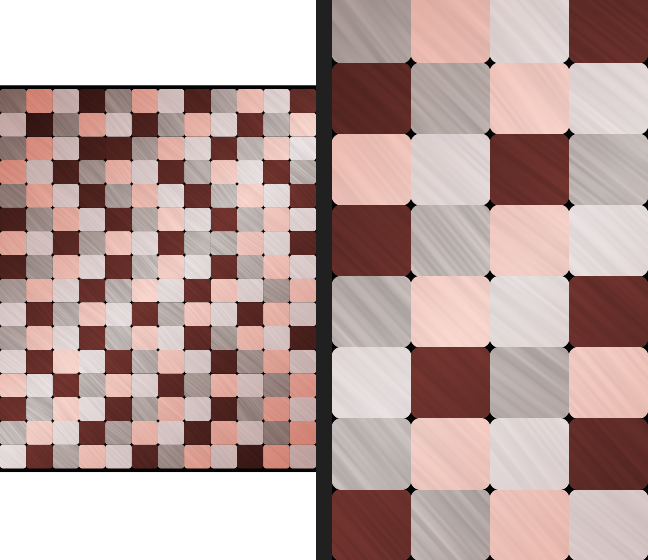
Left, the full canvas; right, a detail of the centre.
Reproduce this pattern procedurally as a Shadertoy shader.

```glsl
const int rowPhase[16] = int[16](0, 2, 0, 1, 0, 3, 1, 3, 0, 2, 0, 2, 1, 3, 0, 2);
const int slipColumn[16] = int[16](12, 12, 4, 12, 12, 12, 8, 12, 8, 10, 12, 2, 10, 12, 8, 10);

float hash(vec2 p) {
    vec3 q = fract(p.xyx * 0.1031);
    q += dot(q, q.yzx + 33.33);
    return fract((q.x + q.y) * q.z);
}

float noise(vec2 p) {
    vec2 i = floor(p), f = fract(p);
    f *= f * (3.0 - 2.0 * f);
    return mix(mix(hash(i), hash(i + vec2(1, 0)), f.x),
               mix(hash(i + vec2(0, 1)), hash(i + vec2(1, 1)), f.x), f.y);
}

float roundedBox(vec2 p, vec2 halfSize, float radius) {
    vec2 q = abs(p) - halfSize + radius;
    return length(max(q, 0.0)) + min(max(q.x, q.y), 0.0) - radius;
}

// Four-tone cycle along each row, with occasional slips in the sequence
int toneIndex(int column, int row) {
    int slip = slipColumn[row];
    int tone = rowPhase[row] + column;
    if (column >= slip) tone += row < 8 ? 3 : 1;
    if (row > 7 && slip == 8 && column >= 10) tone++;
    return tone % 4;
}

vec3 metalColor(int tone, float sheen) {
    if (tone == 0) return mix(vec3(0.48, 0.38, 0.36), vec3(0.76, 0.73, 0.72), sheen);
    if (tone == 1) return mix(vec3(0.81, 0.49, 0.43), vec3(0.95, 0.82, 0.79), sheen);
    if (tone == 2) return mix(vec3(0.74, 0.63, 0.62), vec3(0.90, 0.87, 0.87), sheen);
    return mix(vec3(0.17, 0.07, 0.06), vec3(0.44, 0.20, 0.18), sheen);
}

// Fine diagonal scratches, slightly turned on every tile
float brushed(vec2 p, float seed) {
    float angle = 0.78 + 0.3 * (seed - 0.5);
    vec2 along = vec2(cos(angle), -sin(angle));
    vec2 q = vec2(dot(p, along), dot(p, vec2(-along.y, along.x))) + seed * 7.0;
    return 0.6 * noise(q * vec2(9, 300)) + 0.4 * noise(q * vec2(4, 95)) - 0.5;
}

void mainImage(out vec4 fragColor, in vec2 fragCoord) {
    float pixel = 1.0 / iResolution.x;
    vec2 p = (fragCoord - 0.5 * iResolution.xy) * pixel - vec2(0, 0.004);

    // Grid of 12 by 16 tiles, rows counted from the top
    vec2 tileSize = vec2(1.0 / 12.0, 0.075);
    vec2 grid = vec2(p.x + 0.5, 0.6 - p.y) / tileSize;
    vec2 cell = clamp(floor(grid), vec2(0), vec2(11, 15));
    vec2 local = (grid - cell - 0.5) * tileSize;
    float seed = hash(cell + 3.7);

    // Broad diagonal reflection
    float sheen = 1.0 - abs(p.x - p.y - 0.03) / 1.05;
    sheen = clamp(sheen + 0.1 * (seed - 0.5), 0.0, 1.0);
    int tone = toneIndex(int(cell.x), int(cell.y));
    vec3 metal = metalColor(tone, sheen);
    float scratchDepth = tone == 0 ? 0.24 : tone == 3 ? 0.22 : 0.10;
    metal *= 1.0 + scratchDepth * brushed(p, seed);

    // Rounded tiles over a black panel on white
    float tileEdge = roundedBox(local, 0.5 * tileSize + 0.0005, 0.0105);
    float tileMask = 1.0 - smoothstep(-0.5 * pixel, 0.5 * pixel, tileEdge);
    float panelMask = 1.0 - smoothstep(-0.5 * pixel, 0.5 * pixel, abs(p.y) - 0.612);
    vec3 color = mix(vec3(0.01), metal, tileMask);
    fragColor = vec4(mix(vec3(1), color, panelMask), 1.0);
}
```
